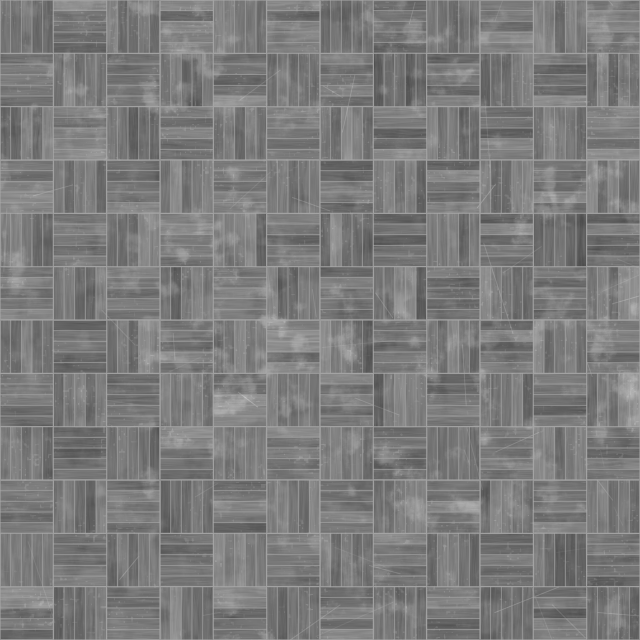
This texture is drawn by a three.js fragment shader. Its source:

```glsl
// Grey basket-weave parquet: 12 by 12 square tiles of five planks, turned
// alternately upright and flat, with light joints. Hashed plank shades,
// stretched-noise grain, cloudy smudges and thin scratches add the wear.

varying vec2 vUv;

float hash(vec2 p) {
  return fract(sin(dot(p, vec2(127.1, 311.7))) * 43758.5453);
}

float noise(vec2 p) {
  vec2 i = floor(p);
  vec2 f = fract(p);
  f = f * f * (3.0 - 2.0 * f);
  return mix(mix(hash(i), hash(i + vec2(1.0, 0.0)), f.x),
             mix(hash(i + vec2(0.0, 1.0)), hash(i + vec2(1.0, 1.0)), f.x), f.y);
}

float fbm(vec2 p) {
  float sum = 0.0;
  float amp = 0.5;
  for (int i = 0; i < 5; i++) {
    sum += amp * noise(p);
    p = mat2(1.6, 1.2, -1.2, 1.6) * p + 7.3;
    amp *= 0.5;
  }
  return sum;
}

float segmentDistance(vec2 p, vec2 a, vec2 b) {
  vec2 ab = b - a;
  return length(p - a - ab * clamp(dot(p - a, ab) / dot(ab, ab), 0.0, 1.0));
}

// Faint straight scratches, measured in tiles
float scratches(vec2 p) {
  float total = 0.0;
  for (int i = 0; i < 48; i++) {
    float k = float(i);
    vec2 start = 12.0 * vec2(hash(vec2(k, 1.3)), hash(vec2(k, 2.7)));
    float angle = 6.2832 * hash(vec2(k, 4.1));
    float reach = mix(0.3, 1.8, pow(hash(vec2(k, 5.9)), 2.0));
    vec2 end = start + reach * vec2(cos(angle), sin(angle));
    float d = segmentDistance(p, start, end);
    float strength = mix(0.25, 0.9, hash(vec2(k, 8.3)));
    total = max(total, strength * (1.0 - smoothstep(0.0, 0.02, d)));
  }
  return total;
}

void main() {
  vec2 p = vUv * 12.0;
  vec2 tile = floor(p);
  vec2 inTile = fract(p);

  // x runs along the plank, y across the five planks
  bool upright = mod(tile.x + tile.y, 2.0) > 0.5;
  vec2 q = upright ? inTile.yx : inTile;
  float plank = floor(q.y * 5.0);
  vec2 seed = tile * 3.17 + plank * vec2(17.3, 9.1);

  // Plank shade, mostly near the middle grey
  float spread = hash(seed) + 0.6 * hash(seed + 41.7) - 0.8;
  float shade = 0.465 + 0.125 * spread;

  // Grain streaks along each plank
  vec2 offset = 60.0 * vec2(hash(seed + 5.1), hash(seed + 8.6));
  float bend = 0.03 * noise(q * vec2(3.0, 5.0) + offset);
  shade += 0.065 * (noise(vec2(q.x * 2.2, (q.y + bend) * 24.0) + offset) - 0.5);
  shade += 0.04 * (noise(vec2(q.x * 4.0, (q.y + bend) * 60.0) + offset) - 0.5);

  // Pale smudges gathered in patches, dark stains and fine specks
  float patches = smoothstep(0.35, 0.7, fbm(p * 0.7 + 3.0));
  float smudge = smoothstep(0.48, 0.78, fbm(p * 3.2 + 19.0));
  shade += 0.13 * smudge * (0.3 + 0.7 * patches);
  shade -= 0.05 * smoothstep(0.52, 0.8, fbm(p * 2.3 + 57.0));
  float speck = smoothstep(0.72, 0.95, noise(p * 21.0 + 31.0));
  shade += 0.07 * speck * smoothstep(0.42, 0.65, fbm(p * 2.0 + 83.0));

  shade += 0.11 * scratches(p);

  // Joints between planks, then the brighter tile outline
  float plankGap = abs(fract(q.y * 5.0 + 0.5) - 0.5) / 5.0;
  vec2 toEdge = min(inTile, 1.0 - inTile);
  float tileGap = min(toEdge.x, toEdge.y);
  float plankJoint = 1.0 - smoothstep(0.002, 0.02, plankGap);
  float tileJoint = 1.0 - smoothstep(0.003, 0.022, tileGap);
  shade = mix(shade, 0.63, 0.65 * plankJoint);
  shade = mix(shade, 0.66, 0.7 * tileJoint);

  gl_FragColor = vec4(vec3(shade), 1.0);
}
```
